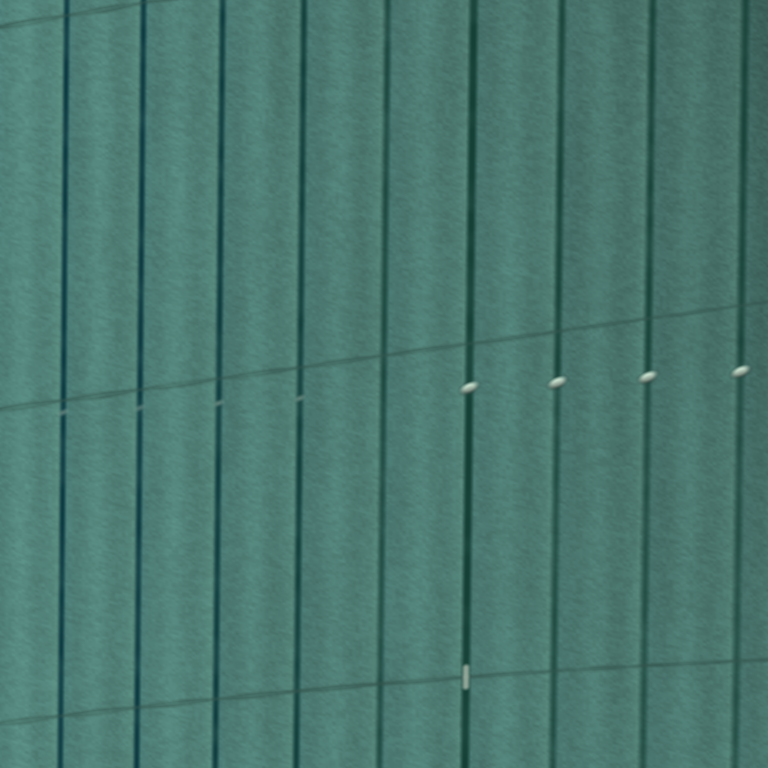
Reproduce this texture procedurally as a Shadertoy shader.

```glsl
const float TAU = 6.2831853;

// Slat layout: gap i lies at START + PITCH*i + GROWTH*i*i along the top edge
const float START = 0.087;
const float PITCH = 0.0985;
const float GROWTH = 0.0015;
const vec2 LEAN = vec2(0.008, 0.006);
const float WIDE_GAP = 5.0;
const float BARE_GAP = 4.0;

const float GAP_HALF = 0.0032;
const float WIRE_HALF = 0.0016;
const float WIRE_SAG = 0.0035;
const float GRAIN = 0.075;

const vec3 SLAT = vec3(0.312, 0.498, 0.463);
const vec3 GAP_LEFT = vec3(0.05, 0.23, 0.26);
const vec3 GAP_RIGHT = vec3(0.08, 0.25, 0.21);
const vec3 WIRE = vec3(0.20, 0.33, 0.30);
const vec3 STAPLE = vec3(0.78, 0.87, 0.80);

float hash(vec2 p) {
    p = fract(p * vec2(0.1031, 0.1137));
    p += dot(p, p.yx + 33.33);
    return fract((p.x + p.y) * p.x * 7.31 + p.y * 13.7);
}

float noise(vec2 p) {
    vec2 i = floor(p), f = fract(p);
    f = f * f * (3.0 - 2.0 * f);
    return mix(mix(hash(i), hash(i + vec2(1, 0)), f.x),
               mix(hash(i + vec2(0, 1)), hash(i + vec2(1, 1)), f.x), f.y);
}

// Soft coverage of a shape from its signed distance
float cover(float d, float soft) {
    return 1.0 - smoothstep(-soft, soft, d);
}

// Continuous slat number, whole at each gap
float slatCoord(vec2 p) {
    float x = p.x + (1.0 - p.y) * (LEAN.x + LEAN.y * p.x);
    return (sqrt(PITCH * PITCH + 4.0 * GROWTH * (x - START)) - PITCH) / (2.0 * GROWTH);
}

// Height of each of the three rising wires
float wireHeight(int k, float x) {
    if (k == 0) return 0.058 + 0.125 * x - 0.042 * x * x;
    if (k == 1) return 0.467 + 0.14 * x;
    return 0.965 + 0.17 * x;
}

vec3 slatColor(vec2 p, float s) {
    float f = fract(s);
    float light = 1.05 - 0.10 * p.x - 0.07 * p.y * p.x;
    light -= 0.10 * smoothstep(0.94, 1.0, p.x) * p.y;
    light += 0.04 * cos(2.0 * TAU * (f - 0.45));
    light += 0.03 * (hash(vec2(floor(s) + 20.0, 7.0)) - 0.5);
    // Streaked grain over broad faint mottling
    vec2 q = vec2(p.x, p.y + 0.25 * p.x);
    light += GRAIN * (noise(q * vec2(110.0, 210.0)) - 0.5);
    light += GRAIN * (noise(q * vec2(230.0, 310.0) + 40.0) - 0.5);
    light += 0.04 * (noise(p * vec2(30.0, 9.0)) - 0.5);
    vec3 col = SLAT * light;
    // Cool tint after a gap, pale rim before the next
    col += vec3(-0.025, -0.005, 0.015) * exp(-f * 9.0) * (1.0 - 0.6 * p.x);
    col += vec3(0.025, 0.03, 0.015) * exp(-abs(f - 0.92) * 30.0);
    return col;
}

void mainImage(out vec4 fragColor, in vec2 fragCoord) {
    vec2 p = fragCoord / iResolution.xy;
    float px = 1.0 / iResolution.y;
    float s = slatCoord(p);
    float id = floor(s + 0.5);
    float gapX = (s - id) * (PITCH + 2.0 * GROWTH * s);
    float wide = 1.0 - step(0.5, abs(id - WIDE_GAP));
    float bare = 1.0 - step(0.5, abs(id - BARE_GAP));
    float stapleY = p.y - 0.458 - 0.06 * p.x;

    vec3 col = slatColor(p, s);

    // Gaps, fainter toward the lower right
    float below = 1.0 - smoothstep(-0.02, 0.02, stapleY);
    float depth = mix(0.95, 0.76, p.x) - 0.15 * bare;
    depth -= 0.20 * below * smoothstep(0.35, 0.8, p.x);
    depth = mix(depth, 0.97, wide);
    depth *= 0.87 + 0.26 * noise(vec2(id * 9.0 + 30.0, p.y * 45.0));
    float halfW = GAP_HALF + 0.0012 * p.x + 0.001 * wide;
    float soft = mix(0.0018, 0.0032, p.x) + px;
    vec3 gapCol = mix(GAP_LEFT, GAP_RIGHT, smoothstep(0.1, 0.6, p.x));
    col *= 1.0 - 0.12 * exp(-abs(gapX) * 130.0);
    col = mix(col, gapCol, min(depth, 1.0) * cover(abs(gapX) - halfW, soft));

    // Wires of two strands that part between gaps
    for (int k = 0; k < 3; k++) {
        for (int j = 0; j < 2; j++) {
            float bow = WIRE_SAG * (float(j) * 1.5 - 0.9) * abs(sin(0.5 * TAU * s));
            bow *= 1.0 - 0.6 * p.x;
            float d = abs(p.y - wireHeight(k, p.x) - bow) - WIRE_HALF;
            float wear = 0.25 + 0.4 * noise(vec2(p.x * 28.0, float(k * 5 + j * 3)));
            col = mix(col, WIRE, wear * cover(d, 0.002 + px));
        }
    }

    // Staples, bright on the right and worn on the left
    float bright = step(WIDE_GAP, id);
    float worn = 0.35 + 0.3 * hash(vec2(id + 3.0, 51.0));
    vec2 size = mix(vec2(0.0045, 0.003), vec2(0.010, 0.006), bright);
    vec2 q = vec2(gapX, stapleY - 0.25 * gapX);
    float d = (length(q / size) - 1.0) * size.y;
    float shine = mix(worn, 0.95, bright) * (1.0 - bare);
    col = mix(col, WIRE * 0.8, 0.4 * bright * cover(d - 0.002, 0.002 + px));
    col = mix(col, STAPLE * (0.85 + 60.0 * q.y * bright), shine * cover(d, 0.002 + px));

    // Upright clip where the lower wire crosses the wide gap
    vec2 c = vec2(gapX, p.y - wireHeight(0, p.x));
    float clip = length(vec2(c.x, max(abs(c.y) - 0.012, 0.0))) - 0.004;
    col = mix(col, STAPLE * 0.82, 0.85 * wide * cover(clip, 0.002 + px));

    fragColor = vec4(clamp(col, 0.0, 1.0), 1.0);
}
```
